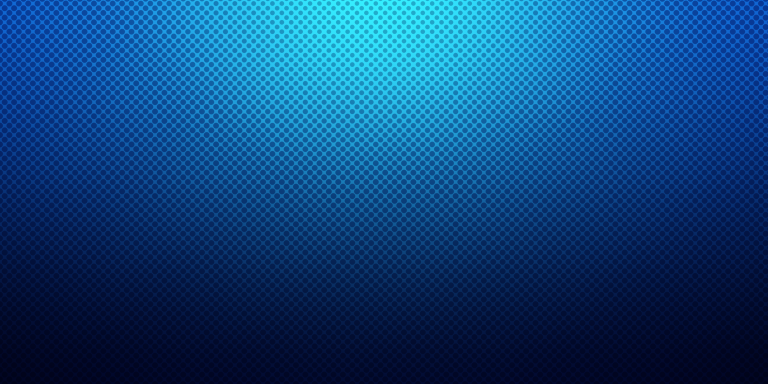
Write a Shadertoy shader that draws this background.

```glsl
// Deep blue backdrop with a cyan glow at the top, covered by a diagonal halftone of dark dots.

// Smooth backdrop colour: vertical blue fade, top glow and darkened lower corners
vec3 backdrop(vec2 p, float aspect) {
    vec2 fromGlow = p - vec2(0.49 * aspect, 1.05);
    float glow = exp(-dot(fromGlow * fromGlow, vec2(2.3, 3.5)));
    float side = abs(p.x / aspect - 0.5) * 2.0;

    vec3 night = vec3(0.004, 0.025, 0.18);
    vec3 blue = vec3(0.05, 0.36, 0.86);
    vec3 cyan = vec3(0.21, 0.94, 1.0);

    vec3 color = mix(night, blue, smoothstep(-0.05, 1.05, p.y));
    color = mix(color, cyan, glow);
    return color * (1.0 - 0.25 * side * side * (1.0 - 0.8 * p.y));
}

// Coverage of the dots on a square lattice turned by 45 degrees
float halftone(vec2 p, float radius, float pixel) {
    float spacing = 0.0173;
    vec2 diagonal = vec2(p.x + p.y, p.x - p.y) * 0.70711;
    vec2 cell = (fract(diagonal / spacing) - 0.5) * spacing;
    return 1.0 - smoothstep(-0.7 * pixel, 0.7 * pixel, length(cell) - radius);
}

void mainImage(out vec4 fragColor, in vec2 fragCoord) {
    vec2 p = fragCoord / iResolution.y;
    float aspect = iResolution.x / iResolution.y;
    vec3 color = backdrop(p, aspect);

    // Dots keep some blue, and shrink and fade inside the brightest light
    float light = smoothstep(0.45, 0.95, color.g);
    float dots = halftone(p, mix(0.0076, 0.0058, light), 1.0 / iResolution.y);
    vec3 absorption = mix(vec3(0.52, 0.43, 0.28), vec3(0.36, 0.27, 0.2), light);
    color *= 1.0 - dots * absorption;

    fragColor = vec4(color, 1.0);
}
```
